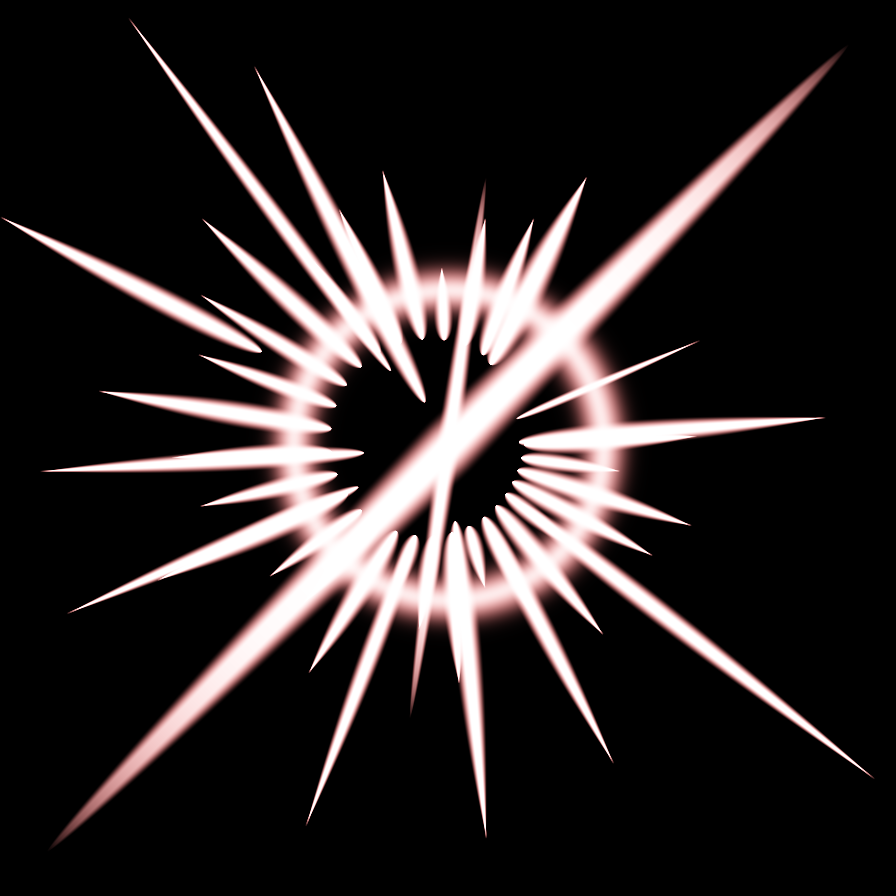
A WebGL 2 fragment shader for this background:

```glsl
#version 300 es
precision highp float;
// Rose-white starburst: soft ring, fan of tapered rays and two crossing beams on black.

uniform vec2 u_resolution;
out vec4 outColor;

// Lengths are fractions of the canvas, angles are degrees from the right.
const vec2 RING_CENTER = vec2(0.001, 0.003);
const float RING_RADIUS = 0.173;
const float RING_SOFTNESS = 0.0205;
const float RING_LEVEL = 0.92;

// Beams: angle, half length, half width
const vec3 MAIN_BEAM = vec3(45.2, 0.635, 0.031);
const vec3 THIN_BEAM = vec3(82.0, 0.305, 0.0125);

// Short fan: evenly spaced slots, squeezed forward near one direction
const int FAN_FIRST = 6;
const int FAN_LAST = 32;
const float FAN_STEP = 11.25;
const float FAN_SHIFT = 2.0;
const float FAN_SQUEEZE = 4.5;
const float FAN_SQUEEZE_ANGLE = 315.0;
const float FAN_LONG_ANGLE = 150.0;
const float FAN_WIDTH = 0.0115;

// Long rays: angle, inner radius, outer radius, half width
const int LONG_COUNT = 12;
const vec4 LONG_RAYS[LONG_COUNT] = vec4[](
    vec4(4.6, 0.079, 0.423, 0.013), vec4(23.1, 0.083, 0.306, 0.005),
    vec4(62.9, 0.104, 0.340, 0.018), vec4(116.9, 0.057, 0.478, 0.014),
    vec4(126.6, 0.107, 0.598, 0.010), vec4(152.7, 0.234, 0.562, 0.013),
    vec4(183.3, 0.094, 0.456, 0.011), vec4(203.5, 0.109, 0.464, 0.010),
    vec4(249.4, 0.105, 0.451, 0.011), vec4(275.6, 0.082, 0.438, 0.014),
    vec4(297.7, 0.089, 0.398, 0.012), vec4(322.2, 0.099, 0.603, 0.012));

float cosDeg(float degrees) {
    return cos(radians(degrees));
}

// Distance along and across a direction
vec2 alignTo(vec2 p, float degrees) {
    float a = radians(degrees);
    vec2 dir = vec2(cos(a), sin(a));
    return vec2(dot(p, dir), abs(dir.x * p.y - dir.y * p.x));
}

// Soft stroke that dims instead of shrinking below one pixel
float stroke(float dist, float halfWidth, float pixel) {
    float w = max(halfWidth, pixel);
    return (1.0 - smoothstep(0.3, 1.2, dist / w)) * min(1.0, halfWidth / pixel);
}

// Leaf shape: blunt inner end, widest at a third, sharp outer tip
float ray(vec2 p, vec4 shape, float pixel) {
    vec2 q = alignTo(p, shape.x);
    float t = clamp((q.x - shape.y) / (shape.z - shape.y), 0.0, 1.0);
    float taper = 2.6 * sqrt(t) * (1.0 - t);
    return stroke(q.y, shape.w * taper, pixel);
}

// Two-sided beam through the middle, fading at both ends
float beam(vec2 p, vec3 shape, float pixel) {
    vec2 q = alignTo(p, shape.x);
    float u = min(abs(q.x) / shape.y, 1.0);
    float halfWidth = shape.z * pow(1.0 - u, 0.6);
    return stroke(q.y, halfWidth, pixel) * (1.0 - pow(u, 5.0));
}

// Angle, radii and width of one fan slot from layered sines
vec4 fanRay(float slot) {
    float angle = slot * FAN_STEP;
    float lean = cosDeg(angle - FAN_LONG_ANGLE);
    float ripple = cos(2.167 * (slot - 12.2));
    float squeeze = pow(0.5 + 0.5 * cosDeg(angle - FAN_SQUEEZE_ANGLE), 12.0);
    float inner = 0.107 + 0.026 * lean;
    float outer = 0.262 + 0.046 * lean + 0.033 * cosDeg(2.0 * (angle - 165.0)) + 0.058 * ripple;
    angle += FAN_SHIFT + FAN_SQUEEZE * squeeze;
    return vec4(angle, inner, outer, FAN_WIDTH + 0.002 * ripple);
}

float screen(float a, float b) {
    return 1.0 - (1.0 - a) * (1.0 - b);
}

void main() {
    float size = min(u_resolution.x, u_resolution.y);
    vec2 p = (gl_FragCoord.xy - 0.5 * u_resolution) / size;
    float pixel = 1.0 / size;

    // Ring
    float ringDist = (length(p - RING_CENTER) - RING_RADIUS) / RING_SOFTNESS;
    float light = RING_LEVEL * exp(-ringDist * ringDist);

    // Rays
    for (int i = 0; i < LONG_COUNT; i++) {
        light = screen(light, ray(p, LONG_RAYS[i], pixel));
    }
    for (int i = FAN_FIRST; i <= FAN_LAST; i++) {
        light = screen(light, ray(p, fanRay(float(i)), pixel));
    }

    // Beams
    light = screen(light, beam(p, MAIN_BEAM, pixel));
    light = screen(light, beam(p, THIN_BEAM, pixel));

    // Rose tint: red rises faster than green and blue
    outColor = vec4(screen(light, light), light, light, 1.0);
}
```
